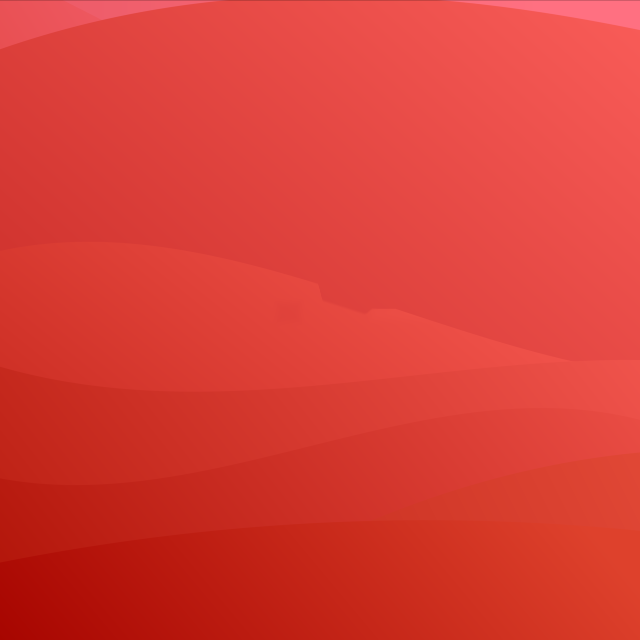
A WebGL 2 fragment shader for this background:

```glsl
#version 300 es
precision highp float;
// Layered red hills: each layer lies below a cubic ridge line and is filled
// with its own diagonal gradient, painted from the back to the front.
// A few soft patches disturb the ridge near the centre.

uniform vec2 u_resolution;
out vec4 fragColor;

// Linear gradient that starts at 'start' and ends at 'start + span'
vec3 gradient(vec2 p, vec2 start, vec2 span, vec3 dark, vec3 light) {
    float t = dot(p - start, span) / dot(span, span);
    return mix(dark, light, clamp(t, -0.1, 1.05));
}

// Cubic ridge height, coefficients from constant to cubic
float ridge(float x, vec4 k) {
    return k.x + x * (k.y + x * (k.z + x * k.w));
}

// Antialiased coverage, one where d is negative
float cover(float d) {
    float pixel = 1.0 / u_resolution.y;
    return 1.0 - smoothstep(-0.7 * pixel, 0.7 * pixel, d);
}

// Soft box mask
float patchMask(vec2 p, vec2 center, vec2 halfSize, float blur) {
    vec2 q = abs(p - center) - halfSize;
    return 1.0 - smoothstep(-blur, blur, max(q.x, q.y));
}

void main() {
    vec2 p = gl_FragCoord.xy / u_resolution;

    // Pink sky with a redder wedge in the left corner
    vec3 color = gradient(p, vec2(0.1, 1.0), vec2(0.7, 0.0),
                          vec3(0.93, 0.36, 0.41), vec3(0.995, 0.435, 0.5));
    vec3 wedge = gradient(p, vec2(0.0, 0.92), vec2(0.12, 0.08),
                          vec3(0.91, 0.31, 0.32), vec3(0.93, 0.34, 0.37));
    color = mix(color, wedge, cover(p.y - 1.0 + 0.51 * (p.x - 0.098)));

    // Large dome
    vec3 dome = gradient(p, vec2(0.0, 0.6), vec2(0.64, 0.71),
                         vec3(0.82, 0.205, 0.185), vec3(0.975, 0.36, 0.345));
    color = mix(color, dome, cover(p.y - ridge(p.x, vec4(0.923, 0.348, -0.4006, 0.0826))));

    // Middle hill, its ridge notched and then flattened near the centre
    vec3 middle = gradient(p, vec2(0.0, 0.43), vec2(0.36, 0.45),
                           vec3(0.81, 0.19, 0.15), vec3(0.945, 0.325, 0.295));
    float crest = ridge(p.x, vec4(0.608, 0.2143, -0.871, 0.4648));
    float notched = crest - 0.024 * smoothstep(0.496, 0.505, p.x);
    float flattened = min(crest, 0.5175);
    crest = mix(notched, flattened, smoothstep(0.568, 0.583, p.x));
    middle = mix(middle, dome, 0.4 * patchMask(p, vec2(0.451, 0.512), vec2(0.018, 0.015), 0.009));
    middle += 0.007 * patchMask(p, vec2(0.622, 0.51), vec2(0.04, 0.009), 0.01);
    float blurred = 1.0 - smoothstep(-0.003, 0.003, p.y - crest);
    float nearNotch = patchMask(p, vec2(0.54, 0.535), vec2(0.045, 0.04), 0.01);
    color = mix(color, middle, mix(cover(p.y - crest), blurred, nearNotch));

    // Lower hills
    vec3 valley = gradient(p, vec2(0.0, 0.26), vec2(0.67, 0.53),
                           vec3(0.75, 0.138, 0.09), vec3(0.93, 0.318, 0.288));
    color = mix(color, valley, cover(p.y - ridge(p.x, vec4(0.427, -0.2862, 0.6167, -0.32))));

    vec3 slope = gradient(p, vec2(0.0, 0.13), vec2(0.73, 0.57),
                          vec3(0.705, 0.09, 0.045), vec3(0.915, 0.3, 0.268));
    color = mix(color, slope, cover(p.y - ridge(p.x, vec4(0.2526, -0.1873, 0.9034, -0.6247))));

    vec3 knoll = gradient(p, vec2(0.55, 0.18), vec2(0.4, 0.2),
                          vec3(0.805, 0.205, 0.145), vec3(0.88, 0.28, 0.21));
    color = mix(color, knoll, cover(p.y - ridge(p.x, vec4(-0.1824, 0.8574, -0.382, 0.0))));

    // Front hill
    vec3 front = gradient(p, vec2(0.0), vec2(0.6, 0.5),
                          vec3(0.655, 0.02, 0.0), vec3(0.86, 0.245, 0.165));
    color = mix(color, front, cover(p.y - ridge(p.x, vec4(0.121, 0.1986, -0.149, 0.0))));

    // Thin dark line along the top border
    color *= 1.0 - 0.22 * cover(0.9987 - p.y);

    fragColor = vec4(color, 1.0);
}
```
